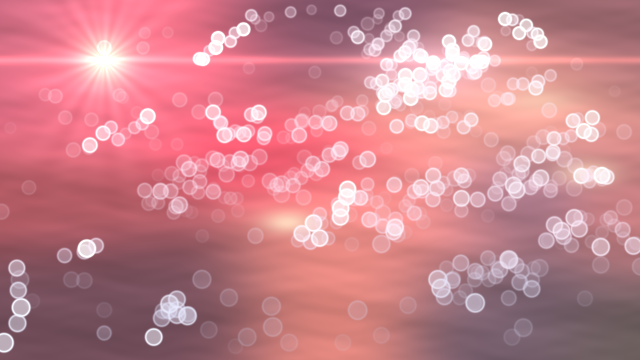
This background is drawn by a Shadertoy shader. Its source:

```glsl
// Sunlit rippling water, out of focus: pink washes, a lens flare and drifts of bokeh rings.

vec2 hash2(vec2 p) {
    vec3 q = fract(p.xyx * vec3(0.1031, 0.103, 0.0973));
    q += dot(q, q.yzx + 33.33);
    return fract((q.xx + q.yz) * q.zy);
}

float blob(vec2 p, vec2 centre, vec2 size) {
    vec2 q = (p - centre) / size;
    return exp(-dot(q, q));
}

// Colour with its weight in alpha, for normalised blending
vec4 wash(vec2 p, vec2 centre, vec2 size, vec3 colour) {
    return vec4(colour, 1.0) * (blob(p, centre, size) + 0.001);
}

// Rings strewn along an axis and scattered across its width
void bokeh(inout vec3 col, vec2 p, vec2 centre, vec2 axis, float width, int count, float glow) {
    if (length(p - centre) > length(axis) * 1.5 + width * 1.3 + 0.05) return;
    vec2 side = normalize(vec2(-axis.y, axis.x));
    for (int i = 0; i < count; i++) {
        float n = float(i);
        vec2 h = hash2(centre * 97.0 + n * vec2(7.31, 3.7));
        float t = (n + 0.5 + (h.x - 0.5) * 1.3) / float(count) * 2.0 - 1.0;
        vec2 c = centre + axis * t + side * width * (h.y * 2.6 - 1.3) * sqrt(max(0.0, 1.0 - 0.6 * t * t));
        float vary = fract(h.x * 7.0 + h.y * 5.0);
        float r = mix(0.026, 0.017, c.y) * (0.8 + 0.3 * vary);
        float d = length(p - c) - r;
        float soft = 0.001 + 1.0 / iResolution.y;
        float disc = 1.0 - smoothstep(-soft, soft, d);
        float rim = exp(-pow(abs(d + 0.002) / 0.003, 2.0));
        float strength = glow * (0.3 + 1.1 * vary);
        vec3 tint = mix(vec3(0.82, 0.83, 0.93), vec3(1.0, 0.86, 0.91), smoothstep(0.1, 0.6, c.y));
        tint = min(tint + 0.12 * strength, 1.0);
        col = mix(col, tint, min(strength * (0.5 * disc + 0.45 * rim), 1.0));
    }
}

vec3 background(vec2 p) {
    vec4 sum = wash(p, vec2(0.30, 0.83), vec2(0.40, 0.25), vec3(0.97, 0.43, 0.52));
    sum += wash(p, vec2(0.0, 0.98), vec2(0.22, 0.25), vec3(0.68, 0.37, 0.46));
    sum += wash(p, vec2(0.90, 0.95), vec2(0.25, 0.16), vec3(0.48, 0.32, 0.40));
    sum += wash(p, vec2(1.72, 0.96), vec2(0.30, 0.18), vec3(0.60, 0.40, 0.43));
    sum += wash(p, vec2(0.80, 0.56), vec2(0.26, 0.10), vec3(0.96, 0.29, 0.40));
    sum += wash(p, vec2(1.08, 0.46), vec2(0.33, 0.20), vec3(0.98, 0.58, 0.57));
    sum += wash(p, vec2(1.36, 0.69), vec2(0.32, 0.16), vec3(0.99, 0.68, 0.62));
    sum += wash(p, vec2(1.44, 0.47), vec2(0.17, 0.11), vec3(0.56, 0.43, 0.53));
    sum += wash(p, vec2(1.72, 0.44), vec2(0.16, 0.18), vec3(0.78, 0.49, 0.50));
    sum += wash(p, vec2(0.10, 0.43), vec2(0.40, 0.13), vec3(0.68, 0.34, 0.37));
    sum += wash(p, vec2(0.28, 0.13), vec2(0.48, 0.19), vec3(0.44, 0.30, 0.35));
    sum += wash(p, vec2(0.92, 0.15), vec2(0.21, 0.23), vec3(0.94, 0.55, 0.50));
    sum += wash(p, vec2(1.45, 0.11), vec2(0.30, 0.19), vec3(0.46, 0.37, 0.43));
    sum += wash(p, vec2(1.75, 0.04), vec2(0.20, 0.14), vec3(0.40, 0.36, 0.34));
    vec3 col = sum.rgb / sum.a;

    // Blurred horizontal ripples from layered sines
    float ripple = 0.0;
    for (float k = 1.0; k < 7.0; k++)
        ripple += sin(p.y * 31.0 * k + 2.2 * sin(p.x * 4.0 * k + k * k) + p.x * 3.0) / k;
    col *= 1.0 + 0.04 * ripple;

    // Warm highlights on the water
    float warmth = blob(p, vec2(0.80, 0.382), vec2(0.07, 0.03))
                 + 0.8 * blob(p, vec2(1.63, 0.52), vec2(0.085, 0.035))
                 + 0.6 * blob(p, vec2(1.50, 0.72), vec2(0.11, 0.035));
    return mix(col, vec3(1.0, 0.84, 0.74), warmth);
}

void mainImage(out vec4 fragColor, in vec2 fragCoord) {
    vec2 p = fragCoord / iResolution.y;
    vec3 col = background(p);
    col = mix(col, vec3(1.0, 0.78, 0.88), 0.6 * blob(p, vec2(1.20, 0.82), vec2(0.18, 0.09)));

    // Faint glints over the whole surface and its bright middle
    bokeh(col, p, vec2(0.89, 0.5), vec2(0.89, 0.0), 0.38, 80, 0.25);
    bokeh(col, p, vec2(1.0, 0.52), vec2(0.6, 0.05), 0.16, 60, 0.35);

    // Upper drifts
    bokeh(col, p, vec2(1.20, 0.805), vec2(0.16, 0.065), 0.06, 70, 1.0);
    bokeh(col, p, vec2(1.07, 0.90), vec2(0.08, 0.02), 0.05, 20, 0.75);
    bokeh(col, p, vec2(1.45, 0.91), vec2(0.06, -0.03), 0.025, 10, 1.0);
    bokeh(col, p, vec2(0.62, 0.885), vec2(0.09, 0.06), 0.012, 9, 1.1);
    bokeh(col, p, vec2(0.83, 0.965), vec2(0.14, 0.01), 0.01, 5, 0.8);
    bokeh(col, p, vec2(1.45, 0.755), vec2(0.09, 0.02), 0.02, 8, 0.8);

    // Middle drifts
    bokeh(col, p, vec2(0.67, 0.655), vec2(0.08, -0.01), 0.035, 14, 0.8);
    bokeh(col, p, vec2(0.91, 0.67), vec2(0.11, 0.05), 0.03, 15, 0.6);
    bokeh(col, p, vec2(0.33, 0.63), vec2(0.11, 0.03), 0.025, 9, 0.9);
    bokeh(col, p, vec2(0.55, 0.48), vec2(0.14, 0.04), 0.055, 28, 0.55);
    bokeh(col, p, vec2(0.88, 0.53), vec2(0.14, 0.04), 0.03, 13, 0.6);
    bokeh(col, p, vec2(0.93, 0.40), vec2(0.09, 0.09), 0.03, 18, 0.9);
    bokeh(col, p, vec2(1.17, 0.43), vec2(0.15, 0.04), 0.06, 24, 0.75);
    bokeh(col, p, vec2(1.21, 0.655), vec2(0.11, 0.01), 0.015, 10, 0.9);
    bokeh(col, p, vec2(1.58, 0.62), vec2(0.09, 0.03), 0.035, 11, 0.95);
    bokeh(col, p, vec2(1.45, 0.49), vec2(0.08, 0.02), 0.045, 16, 0.65);
    bokeh(col, p, vec2(1.65, 0.505), vec2(0.045, 0.0), 0.02, 8, 1.0);

    // Lower drifts
    bokeh(col, p, vec2(1.64, 0.35), vec2(0.13, 0.01), 0.045, 20, 0.65);
    bokeh(col, p, vec2(1.35, 0.225), vec2(0.14, 0.02), 0.05, 28, 0.6);
    bokeh(col, p, vec2(0.485, 0.135), vec2(0.04, 0.01), 0.03, 9, 0.75);
    bokeh(col, p, vec2(0.235, 0.305), vec2(0.055, 0.015), 0.004, 4, 1.0);
    bokeh(col, p, vec2(0.04, 0.16), vec2(0.03, 0.11), 0.02, 5, 0.9);
    bokeh(col, p, vec2(0.33, 0.07), vec2(0.127, -0.01), 0.003, 2, 1.2);

    // Lens flare: halo, fine rays, warm core and a long streak
    vec2 q = p - vec2(0.29, 0.833);
    float d = length(q), angle = atan(q.y, q.x);
    float rays = sin(angle * 13.0) + sin(angle * 22.0);
    col += vec3(0.22, 0.18, 0.18) * exp(-d * 6.0) * (1.0 + 0.2 * rays);
    col += vec3(0.4, 0.45, 0.27) * exp(-d * d * 220.0);
    float streak = exp(-pow(abs(q.y) / 0.01, 2.0)) + 0.25 * exp(-abs(q.y) * 30.0);
    col += vec3(0.40, 0.18, 0.16) * streak * (0.5 + 0.4 * exp(-abs(q.x) * 2.5));
    fragColor = vec4(clamp(col, 0.0, 1.0), 1.0);
}
```
